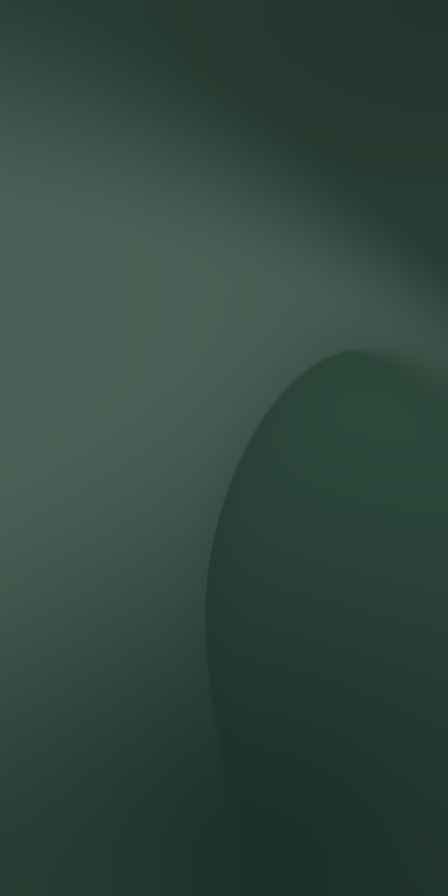
Give the GLSL for this background, as a Shadertoy shader.

```glsl
const vec3 DARK_GREEN = vec3(0.150, 0.235, 0.195);
const vec3 PALE_SAGE = vec3(0.293, 0.378, 0.338);
const vec3 CORNER_GREY = vec3(0.145, 0.200, 0.175);
const vec3 DEEP_GREEN = vec3(0.098, 0.182, 0.148);
const vec3 DOME_TOP = vec3(0.182, 0.285, 0.238);
const vec3 DOME_BASE = vec3(0.133, 0.213, 0.180);

// Signed field of an egg with separate radii on each side; zero on its rim
float eggField(vec2 p, vec2 centre, vec2 radiiLow, vec2 radiiHigh, float power) {
    vec2 q = p - centre;
    vec2 u = abs(q) / mix(radiiLow, radiiHigh, step(0.0, q));
    return pow(pow(u.x, power) + pow(u.y, power), 1.0 / power) - 1.0;
}

// Soft round falloff
float glow(vec2 p, vec2 centre, vec2 size) {
    vec2 q = (p - centre) / size;
    return exp(-dot(q, q));
}

// Broad band of light: curved upper rim, slow fade towards the bottom
float lightBand(float x, float depth) {
    float rim = 0.095 + 0.145 * x + 0.105 * x * x;
    float blur = mix(0.17, 0.065, x);
    float upper = smoothstep(rim - blur, rim + blur, depth);
    float lower = 1.0 - smoothstep(0.48, 1.02, depth + 0.25 * x);
    return upper * lower * (1.0 - 0.22 * x * x);
}

vec3 backdrop(vec2 p, float rimDistance) {
    float contactShade = 1.0 - 0.2 * exp(-max(rimDistance, 0.0) / 0.12);
    vec3 base = mix(DARK_GREEN, CORNER_GREY, glow(p, vec2(1.0), vec2(0.5, 0.15)));
    return mix(base, PALE_SAGE, lightBand(p.x, 1.0 - p.y) * contactShade);
}

vec3 domeColour(vec2 p, float rimDistance) {
    float height = smoothstep(0.05, 0.62, p.y + 0.12 * (p.x - 0.8));
    float rimShade = 1.0 - 0.06 * exp(min(rimDistance, 0.0) / 0.15);
    return mix(DOME_BASE, DOME_TOP, height) * rimShade;
}

void mainImage(out vec4 fragColor, in vec2 fragCoord) {
    vec2 p = fragCoord / iResolution.xy;
    float rimDistance = eggField(p, vec2(0.794, 0.316), vec2(0.336, 0.40),
                                 vec2(0.43, 0.293), 1.8);

    // The rim is crisp on the left, blurred on the right and near the bottom
    float blur = 0.010 + 0.09 * smoothstep(0.76, 1.0, p.x)
               + 0.06 * (1.0 - smoothstep(0.05, 0.3, p.y));
    float domeMask = 1.0 - smoothstep(-blur, blur, rimDistance);
    vec3 colour = mix(backdrop(p, rimDistance), domeColour(p, rimDistance), domeMask);

    // Pool of shade at the foot of the dome
    float pool = glow(p, vec2(0.60, 0.02), vec2(0.30, 0.17));
    fragColor = vec4(mix(colour, DEEP_GREEN, 0.85 * pool), 1.0);
}
```
